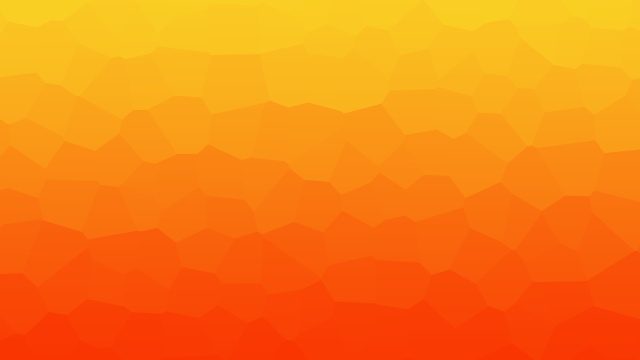
Reproduce this background procedurally as a WebGL 1 fragment shader.

```glsl
precision highp float;

uniform vec2 u_resolution;

const float CELLS_PER_HEIGHT = 8.5;
const float JITTER = 0.92;
const float FACET_FLATNESS = 0.65;
const float TONE_VARIATION = 0.022;

const vec3 EMBER_RED = vec3(0.975, 0.21, 0.008);
const vec3 SUN_YELLOW = vec3(0.982, 0.81, 0.14);

vec2 hash2(vec2 p) {
    vec2 q = vec2(dot(p, vec2(127.1, 311.7)), dot(p, vec2(269.5, 183.3)));
    return fract(sin(q) * 43758.55);
}

float hash1(vec2 p) {
    return fract(sin(dot(p, vec2(41.3, 289.1))) * 23421.63);
}

// Scattered centre of the facet owned by a grid cell
vec2 facetSite(vec2 cell, float jitter) {
    return cell + 0.5 + jitter * (hash2(cell) - 0.5);
}

// Vertical ramp, gently eased toward both ends
vec3 sunsetRamp(float height) {
    float h = clamp(height, 0.0, 1.0);
    return mix(EMBER_RED, SUN_YELLOW, mix(h, smoothstep(0.0, 1.0, h), 0.5));
}

// Facet tone follows its centre, with a trace of the smooth ramp
vec3 facetColor(vec2 cell, float height, float scale) {
    float siteHeight = facetSite(cell, JITTER).y / scale;
    float tone = TONE_VARIATION * (hash1(cell) - 0.5);
    return sunsetRamp(mix(height, siteHeight, FACET_FLATNESS) + tone);
}

// Grid cell whose site lies closest to p
vec2 nearestCell(vec2 p, float jitter) {
    vec2 base = floor(p);
    vec2 nearest = base;
    float best = 100.0;
    for (int y = -2; y <= 2; y++) {
        for (int x = -2; x <= 2; x++) {
            vec2 cell = base + vec2(float(x), float(y));
            vec2 offset = facetSite(cell, jitter) - p;
            float d = dot(offset, offset);
            if (d < best) {
                best = d;
                nearest = cell;
            }
        }
    }
    return nearest;
}

// Neighbour across the closest edge in xy, distance to that edge in z
vec3 nearestEdge(vec2 p, vec2 ownCell, float jitter) {
    vec2 own = facetSite(ownCell, jitter);
    vec3 edge = vec3(ownCell, 100.0);
    for (int y = -2; y <= 2; y++) {
        for (int x = -2; x <= 2; x++) {
            if (x == 0 && y == 0) continue;
            vec2 cell = ownCell + vec2(float(x), float(y));
            vec2 other = facetSite(cell, jitter);
            float d = dot(0.5 * (own + other) - p, normalize(other - own));
            if (d < edge.z) edge = vec3(cell, d);
        }
    }
    return edge;
}

void main() {
    vec2 uv = gl_FragCoord.xy / u_resolution.y;
    vec2 p = uv * CELLS_PER_HEIGHT;
    float pixel = CELLS_PER_HEIGHT / u_resolution.y;

    vec2 cell = nearestCell(p, JITTER);
    vec3 edge = nearestEdge(p, cell, JITTER);

    // Blend across the shared edge over one pixel
    vec3 inside = facetColor(cell, uv.y, CELLS_PER_HEIGHT);
    vec3 outside = facetColor(edge.xy, uv.y, CELLS_PER_HEIGHT);
    float coverage = clamp(0.5 + edge.z / pixel, 0.0, 1.0);

    gl_FragColor = vec4(mix(outside, inside, coverage), 1.0);
}
```
